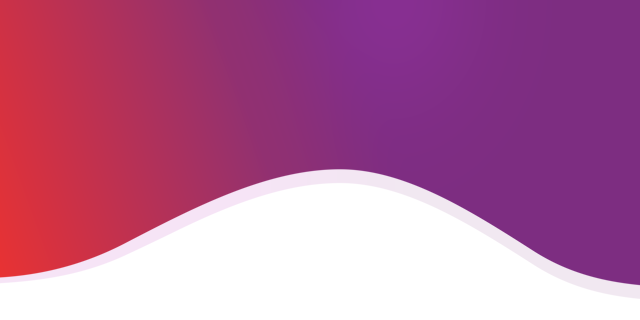
This background is drawn by a Shadertoy shader. Its source:

```glsl
// Red to violet gradient above a white hill with a pale pink rim.

const vec3 RED = vec3(0.91, 0.195, 0.20);
const vec3 MAGENTA = vec3(0.57, 0.19, 0.44);
const vec3 PLUM = vec3(0.49, 0.175, 0.505);
const vec3 VIOLET_GLOW = vec3(0.04, 0.01, 0.065);
const vec3 RIM_LEFT = vec3(0.965, 0.895, 0.965);
const vec3 RIM_RIGHT = vec3(0.945, 0.91, 0.945);
const vec3 WHITE = vec3(1.0);

// Cubic through two knots, each given as (x, height, slope).
float hermite(vec3 a, vec3 b, float x) {
    float span = b.x - a.x;
    float t = clamp((x - a.x) / span, 0.0, 1.0);
    float s = 1.0 - t;
    return s * s * ((1.0 + 2.0 * t) * a.y + t * span * a.z)
         + t * t * ((1.0 + 2.0 * s) * b.y - s * span * b.z);
}

// Height of the hill's upper outline.
float hillHeight(float x) {
    vec3 knots[5] = vec3[5](
        vec3(0.0, 0.133, 0.06),
        vec3(0.391, 0.240, 0.52),
        vec3(1.0625, 0.471, 0.0),
        vec3(1.667, 0.216, -0.64),
        vec3(2.0, 0.109, -0.10));
    float height = knots[0].y;
    for (int i = 0; i < 4; i++) {
        if (x >= knots[i].x) height = hermite(knots[i], knots[i + 1], x);
    }
    return height;
}

// Thickness of the rim, thinner at the left end.
float rimWidth(float x) {
    return mix(0.018, 0.043, smoothstep(0.0, 0.55, x));
}

// Slanted gradient with a soft glow at the upper edge.
vec3 skyColor(vec2 p) {
    float slant = p.x - 0.36 * (1.0 - p.y);
    vec3 color = mix(RED, MAGENTA, clamp((slant + 0.31) / 0.96, 0.0, 1.0));
    color = mix(color, PLUM, smoothstep(0.6, 1.1, slant));
    vec2 glowOffset = (p - vec2(1.23, 1.0)) / vec2(0.28, 0.36);
    return color + VIOLET_GLOW * exp(-dot(glowOffset, glowOffset));
}

// Antialiased coverage of the area below an edge.
float below(float y, float edge, float softness) {
    return 1.0 - smoothstep(-softness, softness, y - edge);
}

void mainImage(out vec4 fragColor, in vec2 fragCoord) {
    // The canvas spans 2 by 1 units.
    vec2 p = fragCoord / iResolution.xy * vec2(2.0, 1.0);
    float softness = 0.8 / iResolution.y;
    float top = hillHeight(p.x);

    // Layers from back to front.
    vec3 color = skyColor(p);
    vec3 rim = mix(RIM_LEFT, RIM_RIGHT, smoothstep(0.7, 1.4, p.x));
    color = mix(color, rim, below(p.y, top, softness));
    color = mix(color, WHITE, below(p.y, top - rimWidth(p.x), softness));

    fragColor = vec4(color, 1.0);
}
```
